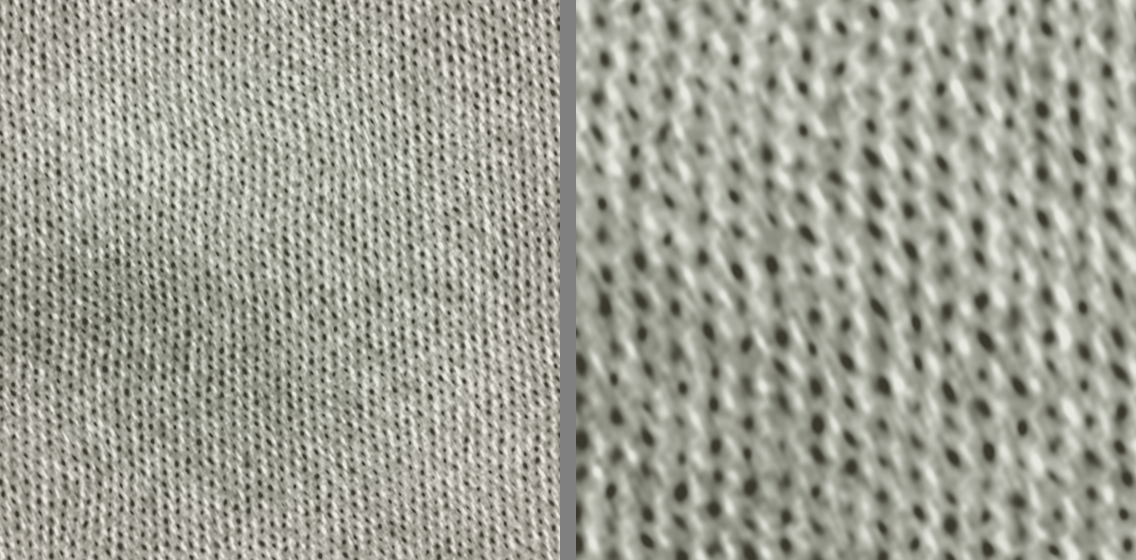
Left, the full canvas; right, a detail of the centre.
This texture is drawn by a WebGL 2 fragment shader. Its source:

```glsl
#version 300 es
precision highp float;

uniform vec2 u_resolution;
out vec4 fragColor;

const vec2 STITCHES = vec2(49.0, 47.0);
const vec3 GAP_COLOR = vec3(0.23, 0.22, 0.18);
const vec3 YARN_COLOR = vec3(0.62, 0.62, 0.58);
const vec3 SHEEN_COLOR = vec3(0.92, 0.915, 0.895);

float hash(vec2 p) {
    vec3 q = fract(vec3(p.xyx) * 0.1031);
    q += dot(q, q.yzx + 33.33);
    return fract((q.x + q.y) * q.z);
}

float noise(vec2 p) {
    vec2 cell = floor(p);
    vec2 f = fract(p);
    f = f * f * (3.0 - 2.0 * f);
    float low = mix(hash(cell), hash(cell + vec2(1, 0)), f.x);
    float high = mix(hash(cell + vec2(0, 1)), hash(cell + vec2(1, 1)), f.x);
    return mix(low, high, f.y);
}

// Soft ellipse whose axis leans sideways as it rises
float softEllipse(vec2 p, vec2 radius, float lean) {
    p.x -= lean * p.y;
    vec2 q = p / radius;
    return exp(-dot(q, q));
}

// Columns drift right towards the bottom, more so on the right side
vec2 drapeCloth(vec2 p) {
    float drift = (p.y - 0.5) * (0.01 + 0.045 * p.x);
    float ripple = 0.012 * (noise(p * 7.0) - 0.5);
    float sag = 0.025 * (noise(p * 5.0 + 20.0) - 0.5);
    return p + vec2(drift + ripple, sag);
}

// One stitch: dark gap, bright leg and dim leg that form a narrow V
float stitchTone(vec2 p, vec2 id) {
    float wear = hash(id + 17.0);
    float gapSize = mix(0.72, 1.15, hash(id + 41.0));
    float gapLean = mix(-0.55, 0.15, hash(id + 83.0));
    vec2 jitter = vec2(hash(id + 3.0), hash(id + 71.0)) - 0.5;
    p -= jitter * vec2(0.16, 0.28);
    float gap = softEllipse(p + vec2(0.27, 0.0), vec2(0.19, 0.27) * gapSize, gapLean);
    float brightLeg = softEllipse(p - vec2(0.20, 0.04), vec2(0.19, 0.33), -0.38);
    float dimLeg = softEllipse(p - vec2(0.14, 0.50), vec2(0.16, 0.22), 0.55);
    return mix(0.18, 0.50, wear) * brightLeg + 0.12 * dimLeg
         - mix(0.34, 0.72, hash(id + 59.0)) * gap;
}

// Sum of the nearby stitches, alternate columns offset by half a row
float knitTone(vec2 p) {
    float tone = 0.0;
    for (int i = -1; i <= 1; i++) {
        float column = floor(p.x) + float(i);
        float shift = 0.5 * mod(column, 2.0) + 0.3 * hash(vec2(column + 9.0, 7.0));
        float y = p.y + shift;
        for (int j = -1; j <= 1; j++) {
            float row = floor(y) + float(j);
            vec2 local = vec2(p.x - column, y - row) - 0.5;
            tone += stitchTone(local, vec2(column, row) + 100.0);
        }
    }
    return tone;
}

// Fine slanted hairs spun into the yarn, with uneven patches of fuzz
float fibreTone(vec2 p) {
    vec2 along = vec2(p.x + 0.4 * p.y, p.y);
    float hairs = noise(along * vec2(240.0, 85.0)) - 0.5;
    float fuzz = noise(p * 190.0 + 31.0) - 0.5;
    float patches = noise(p * vec2(70.0, 45.0) + 5.0) - 0.5;
    return 0.24 * hairs + 0.20 * fuzz + 0.14 * patches;
}

// Broad folds of light and shade
float foldTone(vec2 p) {
    float shade = 0.08 * (noise(p * 4.0 + 9.0) - 0.5);
    shade += 0.07 * softEllipse(p - vec2(0.12, 0.75), vec2(0.35, 0.16), 0.0);
    shade -= 0.11 * softEllipse(p - vec2(0.10, 0.44), vec2(0.35, 0.12), 0.0);
    shade -= 0.06 * softEllipse(p - vec2(0.40, 0.28), vec2(0.35, 0.18), 0.0);
    shade += 0.06 * softEllipse(p - vec2(0.95, 0.20), vec2(0.25, 0.30), 0.0);
    return shade;
}

vec3 yarnRamp(float tone) {
    vec3 shadow = mix(GAP_COLOR, YARN_COLOR, smoothstep(-0.12, 0.60, tone));
    return mix(shadow, SHEEN_COLOR, smoothstep(0.44, 1.02, tone));
}

void main() {
    vec2 p = gl_FragCoord.xy / u_resolution;
    vec2 cloth = drapeCloth(p);

    float tone = 0.54 + knitTone(cloth * STITCHES);
    tone += fibreTone(cloth) + foldTone(p);
    vec3 color = yarnRamp(tone);

    // Greener in the middle, warmer towards the corners
    float warmth = smoothstep(0.15, 0.7, length(p - vec2(0.45, 0.55)));
    color *= mix(vec3(0.985, 1.0, 0.985), vec3(1.015, 0.995, 0.995), warmth);
    fragColor = vec4(clamp(color, 0.0, 1.0), 1.0);
}
```
